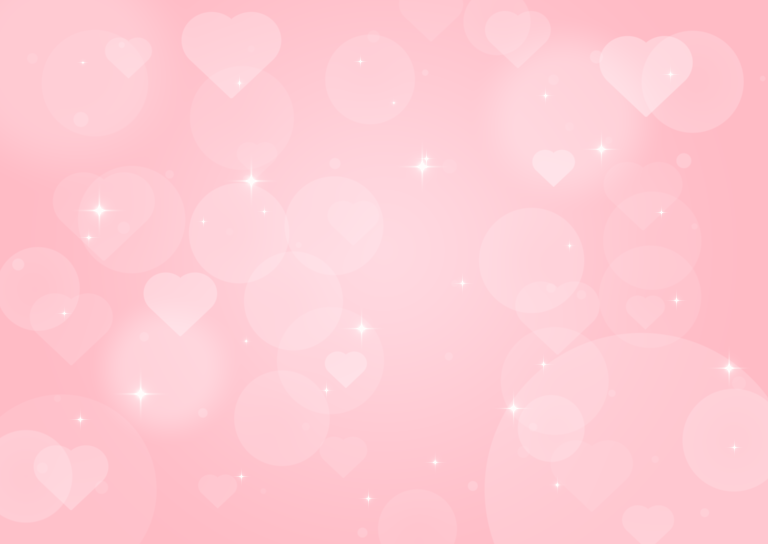
A WebGL 2 fragment shader for this background:

```glsl
#version 300 es
precision highp float;
// Pale pink backdrop: a radial gradient under soft glows, translucent discs,
// hearts, dots and four-pointed sparkles. Each kind is scattered by a loop over
// a jittered grid and blended toward a near-white pink.

uniform vec2 u_resolution;
out vec4 outColor;

vec3 hash3(float n) {
  vec3 v = fract(vec3(n) * vec3(0.1031, 0.1130, 0.0973));
  v += dot(v, v.yzx + 33.33);
  return fract((v.xxy + v.yzz) * v.zyx);
}

// Jittered centre of grid cell i, in units of the canvas height
vec2 scatter(int i, ivec2 grid, float jitter, float seed) {
  vec2 cell = vec2(i % grid.x, i / grid.x);
  vec2 offset = (hash3(float(i) * 7.31 + seed).xy - 0.5) * jitter;
  float aspect = u_resolution.x / u_resolution.y;
  return (cell + 0.5 + offset) / vec2(grid) * vec2(aspect, 1.0);
}

float fill(float dist) {
  float edge = 1.0 / u_resolution.y;
  return 1.0 - smoothstep(-edge, edge, dist);
}

// Signed distance to a heart about 1.2 wide, with its tip at the origin
float heart(vec2 p) {
  p.x = abs(p.x);
  if (p.x + p.y > 1.0) return length(p - vec2(0.25, 0.75)) - 0.3536;
  vec2 notch = p - vec2(0.0, 1.0);
  vec2 side = p - 0.5 * max(p.x + p.y, 0.0);
  return sqrt(min(dot(notch, notch), dot(side, side))) * sign(p.x - p.y);
}

// Bright core with a halo and four thin, tapering rays
float sparkle(vec2 p, float size) {
  p = abs(p) / size;
  vec2 taper = max(1.0 - p, 0.0);
  vec2 rays = taper * taper * exp(-p.yx * p.yx * 900.0);
  float r2 = dot(p, p);
  return 0.85 * max(rays.x, rays.y) + exp(-r2 * 55.0) + 0.3 * exp(-r2 * 9.0);
}

float glow(vec2 p, float radius) {
  return 1.0 - smoothstep(0.55 * radius, 1.15 * radius, length(p));
}

void main() {
  vec2 p = gl_FragCoord.xy / u_resolution.y;
  float aspect = u_resolution.x / u_resolution.y;
  vec3 paleTint = vec3(1.0, 0.94, 0.955);

  // Radial base
  float fromCentre = length(p - vec2(0.5 * aspect, 0.54));
  vec3 color = mix(vec3(1.0, 0.855, 0.885), vec3(1.0, 0.732, 0.772),
                   smoothstep(-0.08, 0.72, fromCentre));

  // Soft glows and the largest discs
  color = mix(color, paleTint, 0.36 * glow(p - vec2(0.74 * aspect, 0.79), 0.16));
  color = mix(color, paleTint, 0.38 * glow(p - vec2(0.215 * aspect, 0.32), 0.125));
  color = mix(color, paleTint, 0.28 * glow(p - vec2(0.08 * aspect, 0.89), 0.22));
  color = mix(color, paleTint, 0.23 * fill(length(p - vec2(0.835 * aspect, 0.1)) - 0.288));
  color = mix(color, paleTint, 0.12 * fill(length(p - vec2(0.08 * aspect, 0.1)) - 0.175));

  // Translucent discs, a little brighter toward the rim
  for (int i = 0; i < 20; i++) {
    vec3 rnd = hash3(float(i) * 3.7 + 91.0);
    float radius = mix(0.055, 0.1, sqrt(rnd.x));
    float r = length(p - scatter(i, ivec2(5, 4), 0.85, 17.0));
    float alpha = mix(0.09, 0.24, rnd.y) * mix(0.8, 1.1, smoothstep(0.0, radius, r));
    color = mix(color, paleTint, alpha * fill(r - radius));
  }

  // Small dots
  for (int i = 0; i < 40; i++) {
    vec3 rnd = hash3(float(i) * 5.3 + 211.0);
    float r = length(p - scatter(i, ivec2(8, 5), 0.9, 59.0));
    color = mix(color, paleTint, mix(0.08, 0.25, rnd.y) * fill(r - mix(0.005, 0.014, rnd.x)));
  }

  // Upright hearts, with strength varying from faint to clear
  for (int i = 0; i < 20; i++) {
    vec3 rnd = hash3(float(i) * 9.1 + 37.0);
    float size = mix(0.05, 0.155, rnd.x);
    vec2 q = (p - scatter(i, ivec2(5, 4), 0.8, 143.0)) / size;
    q.y = q.y * 1.06 + 0.55;
    float alpha = mix(0.12, 0.58, rnd.y * rnd.y) * mix(1.1, 0.85, clamp(q.y, 0.0, 1.0));
    color = mix(color, paleTint, alpha * fill((heart(q) - 0.025) * size));
  }

  // Sparkles: a few large ones, then many small glints
  float light = 0.0;
  for (int i = 0; i < 8; i++) {
    float size = mix(0.04, 0.06, hash3(float(i) + 307.0).x);
    light += sparkle(p - scatter(i, ivec2(4, 2), 0.8, 401.0), size);
  }
  for (int i = 0; i < 24; i++) {
    float size = mix(0.014, 0.025, hash3(float(i) + 503.0).x);
    light += 0.8 * sparkle(p - scatter(i, ivec2(6, 4), 0.9, 607.0), size);
  }
  color = mix(color, vec3(1.0, 0.99, 0.985), clamp(light, 0.0, 1.0));

  outColor = vec4(color, 1.0);
}
```
